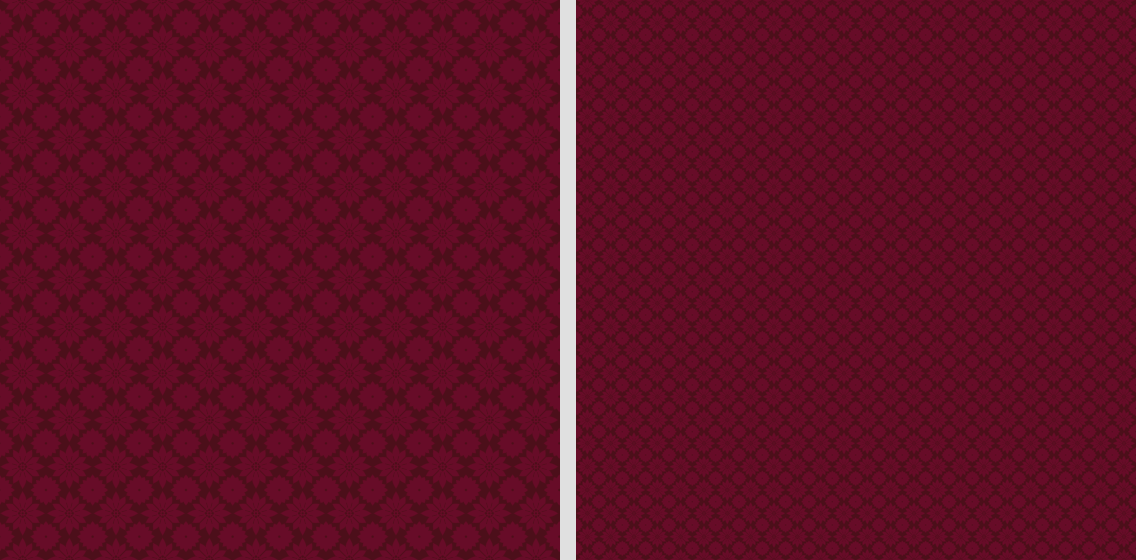
Left: one tile. Right: repeated 2 by 2.
This pattern is drawn by a WebGL 1 fragment shader. Its source:

```glsl
precision highp float;

uniform vec2 u_resolution;

const float TAU = 6.2831853;
const float REPEATS = 12.0;
const vec3 GROUND = vec3(0.30, 0.057, 0.10);
const vec3 ROSE = vec3(0.405, 0.046, 0.155);

// Offset from the nearest point of a unit lattice
vec2 nearestOffset(vec2 p, vec2 origin) {
  return fract(p - origin + 0.5) - 0.5;
}

vec2 rotate(vec2 p, float angle) {
  float c = cos(angle);
  float s = sin(angle);
  return vec2(c * p.x + s * p.y, c * p.y - s * p.x);
}

// Mirror into the eighth between the x axis and the diagonal
vec2 foldEighth(vec2 p) {
  p = abs(p);
  return vec2(max(p.x, p.y), min(p.x, p.y));
}

// Pointed leaf from the origin along x, approximate distance
float petal(vec2 p, float len, float halfWidth) {
  float t = p.x / len;
  float edge = 4.0 * halfWidth * t * (1.0 - t);
  float slope = 4.0 * halfWidth * (1.0 - 2.0 * t) / len;
  return (abs(p.y) - edge) / sqrt(1.0 + slope * slope);
}

float segment(vec2 p, vec2 a, vec2 b, float radius) {
  vec2 ab = b - a;
  float t = clamp(dot(p - a, ab) / dot(ab, ab), 0.0, 1.0);
  return length(p - a - ab * t) - radius;
}

// Twelve-petalled flower: long axis petals and paired side petals
float largeFlower(vec2 p) {
  vec2 q = foldEighth(p);
  float shape = min(petal(q, 0.47, 0.083),
                    petal(rotate(q, radians(29.0)), 0.41, 0.083));

  // Creases and a dotted eye are cut out of the petals
  float crease = segment(q, vec2(0.085), vec2(0.21), 0.009);
  float veins = segment(q, vec2(0.13, 0.035), vec2(0.22, 0.059), 0.004);
  float eye = min(length(q - vec2(0.072, 0.0)) - 0.026,
                  length(q - vec2(0.052)) - 0.018);
  eye = min(eye, length(q) - 0.022);
  return max(shape, -min(min(crease, veins), eye));
}

// Serrated rosette, slightly drawn out along the axes
float smallRosette(vec2 p, float points) {
  float radius = length(p);
  float angle = atan(p.y, p.x + 1e-5);
  float notch = 2.0 * abs(fract(angle * points / TAU + 0.5) - 0.5);
  float rim = mix(0.298, 0.24, notch) + 0.03 * max(cos(4.0 * angle), 0.0);
  return max((radius - rim) * 0.7, 0.024 - radius);
}

float coverage(float dist, float softness) {
  return 1.0 - smoothstep(-softness, softness, dist);
}

void main() {
  vec2 p = REPEATS * gl_FragCoord.xy / u_resolution;
  float softness = 0.8 * REPEATS / min(u_resolution.x, u_resolution.y);

  // Two interleaved lattices of flowers
  float flower = largeFlower(nearestOffset(p, vec2(0.485, 0.0)));
  float rosette = smallRosette(nearestOffset(p, vec2(0.985, 0.5)), 16.0);

  float ink = coverage(min(flower, rosette), softness);
  gl_FragColor = vec4(mix(GROUND, ROSE, ink), 1.0);
}
```
